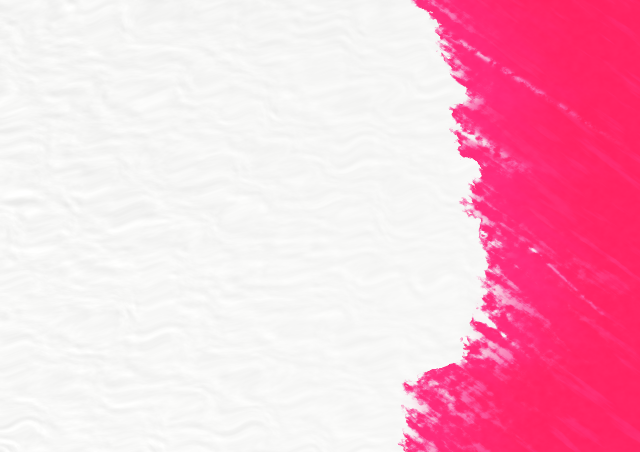
Give the GLSL for this background, as a Shadertoy shader.

```glsl
float hash(vec2 p) {
    vec3 h = fract(vec3(p.xyx) * 0.1031);
    h += dot(h, h.yzx + 33.33);
    return fract((h.x + h.y) * h.z);
}

float valueNoise(vec2 p) {
    vec2 cell = floor(p), f = fract(p);
    f = f * f * (3.0 - 2.0 * f);
    return mix(mix(hash(cell), hash(cell + vec2(1, 0)), f.x),
               mix(hash(cell + vec2(0, 1)), hash(cell + vec2(1, 1)), f.x), f.y);
}

float fbm(vec2 p) {
    float sum = 0.0, amplitude = 0.53;
    for (int i = 0; i < 4; i++) {
        sum += amplitude * valueNoise(p);
        p = mat2(1.6, 1.2, -1.2, 1.6) * p + 17.3;
        amplitude *= 0.5;
    }
    return sum;
}

// Left limit of the paint, from the bottom to the top
float paintEdge(float y) {
    const float profile[25] = float[25](
        0.882, 0.889, 0.899, 0.893, 0.915, 1.020, 1.030, 1.044, 1.053,
        1.055, 1.072, 1.066, 1.053, 1.033, 1.030, 1.068, 1.009, 1.002,
        0.996, 1.033, 0.998, 0.983, 0.978, 0.958, 0.919);
    float t = clamp(y, 0.0, 0.9999) * 24.0;
    int i = int(t);
    return mix(profile[i], profile[i + 1], smoothstep(0.0, 1.0, fract(t)));
}

// Soft scratch that fades toward its end
float scratch(vec2 p, vec2 a, vec2 b, float width) {
    vec2 ab = b - a;
    float t = clamp(dot(p - a, ab) / dot(ab, ab), 0.0, 1.0);
    float dist = length(p - a - ab * t) / width;
    return exp(-dist * dist) * (1.0 - t);
}

// Fibres pressed into the sheet, lit from above
vec3 paperColor(vec2 p, vec2 uv) {
    vec2 q = p * vec2(24.0, 62.0) + 2.0 * valueNoise(p * 16.0);
    float relief = fbm(q) - fbm(q + vec2(0.3, 0.7));
    float strength = mix(0.07, 0.035, smoothstep(0.0, 0.75, uv.x));
    float shade = 0.964 + 0.008 * (1.0 - uv.y) + 0.008 * (fbm(p * 5.0) - 0.5);
    return vec3(1.0, 1.0, 0.996) * (shade + relief * strength);
}

void mainImage(out vec4 fragColor, in vec2 fragCoord) {
    vec2 uv = fragCoord / iResolution.xy;
    vec2 p = vec2(uv.x * 1.4144, uv.y);

    // Brush frame: x runs down and to the right
    vec2 brush = vec2(dot(p, vec2(0.81, -0.586)), dot(p, vec2(0.586, 0.81)));
    float bristles = fbm(brush * vec2(9.0, 65.0));
    float grain = fbm(p * vec2(70.0, 85.0));
    float tatter = fbm(brush * vec2(34.0, 60.0) + 9.0);

    // Ragged outline
    float inside = p.x - paintEdge(p.y);
    float ragged = inside + 0.055 * (tatter - 0.5) + 0.035 * (grain - 0.5);
    float cover = smoothstep(-0.004, 0.005, ragged);

    // Dry brushing, wider in the lower half
    float dryWidth = mix(0.13, 0.05, smoothstep(0.38, 0.55, uv.y));
    float dry = exp(-max(inside, 0.0) / dryWidth);
    float texture1 = 0.6 * bristles + 0.4 * grain;
    float bare = smoothstep(0.45, 0.72, texture1 + 0.14 * (dry - 0.4)) * dry;

    // Long scratches across the stroke
    float lines = 0.8 * scratch(p, vec2(0.95, 0.95), vec2(1.42, 0.65), 0.007)
                + 0.9 * scratch(p, vec2(1.00, 0.73), vec2(1.19, 0.605), 0.010)
                + 0.8 * scratch(p, vec2(1.04, 0.51), vec2(1.15, 0.42), 0.012)
                + 0.6 * scratch(p, vec2(1.17, 0.455), vec2(1.37, 0.27), 0.004)
                + 0.9 * scratch(p, vec2(1.04, 0.37), vec2(1.20, 0.23), 0.011)
                + 0.9 * scratch(p, vec2(1.05, 0.31), vec2(1.17, 0.21), 0.010)
                + 0.8 * scratch(p, vec2(0.93, 0.17), vec2(1.08, 0.05), 0.010);
    bare += lines * smoothstep(0.25, 0.65, grain);
    bare = clamp(bare, 0.0, 0.92);

    // Thick paint is red, thin paint turns magenta
    float depth = smoothstep(0.02, 0.30, inside + 0.16 * (bristles - 0.5));
    vec3 paint = mix(vec3(1.0, 0.17, 0.48), vec3(1.0, 0.145, 0.39), depth);
    float veil = smoothstep(0.55, 0.8, bristles) * 0.35;
    paint = mix(paint, vec3(0.99, 0.24, 0.55), max(veil, 0.6 * dry * grain));
    paint += vec3(0.0, 0.03, 0.03) * (grain - 0.5);

    // Bare spots pass through pink before reaching paper
    vec3 paper = paperColor(p, uv);
    vec3 color = mix(paint, vec3(0.98, 0.36, 0.64), smoothstep(0.0, 0.4, bare));
    color = mix(color, paper, smoothstep(0.2, 1.0, bare));
    fragColor = vec4(clamp(mix(paper, color, cover), 0.0, 1.0), 1.0);
}
```
